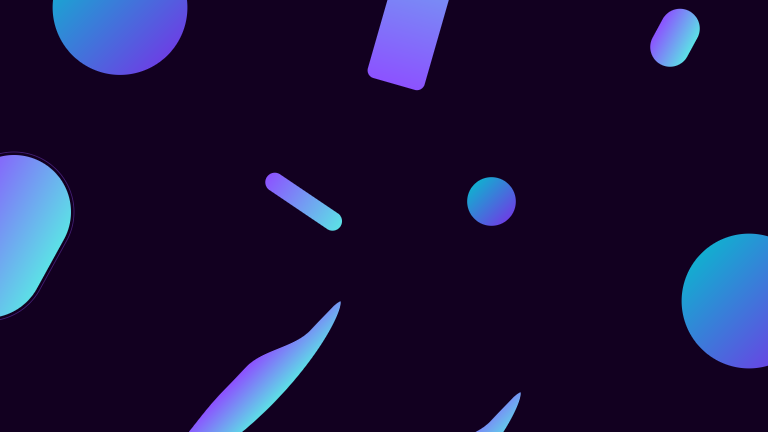
Write a WebGL 1 fragment shader that draws this background.

```glsl
precision highp float;

uniform vec2 u_resolution;

// Colours
const vec3 NIGHT = vec3(0.07, 0.0, 0.125);
const vec3 VIOLET = vec3(0.549, 0.322, 1.0);
const vec3 CYAN = vec3(0.361, 0.882, 0.902);
const vec3 TEAL = vec3(0.0, 0.769, 0.8);
const vec3 INDIGO = vec3(0.49, 0.165, 0.91);
const vec3 OUTLINE = vec3(0.27, 0.12, 0.47);

// Sizes, in canvas heights
const float DISC_RADIUS = 0.156;
const float DOT_RADIUS = 0.0563;
const float BIG_PILL_RADIUS = 0.1319;
const float SMALL_PILL_RADIUS = 0.0457;
const float BAR_RADIUS = 0.022;
const float OUTLINE_GAP = 0.007;
const float OUTLINE_HALF_WIDTH = 0.0009;

// Tilted card
const vec2 CARD_CENTER = vec2(0.9887, 1.0727);
const vec2 CARD_HALF = vec2(0.0683, 0.2778);
const float CARD_CORNER = 0.0185;
const float CARD_TILT = 0.279;

// Leaves
const vec2 LEAF_TIP = vec2(0.788, 0.302);
const vec2 LEAF_STEP = vec2(0.4167, -0.2106);
const vec2 LEAF_AXIS = vec2(-0.692, -0.722);
const float LEAF_HALF_LENGTH = 0.266;
const float LEAF_WIDTH = 0.0509;

float pixel;

vec3 paint(vec3 base, vec3 color, float dist) {
  return mix(base, color, clamp(0.5 - dist / pixel, 0.0, 1.0));
}

vec3 violetToCyan(float t) {
  return mix(VIOLET, CYAN, clamp(t, 0.0, 1.0));
}

// Disc shaded along its diagonal
vec3 addDisc(vec3 base, vec2 p, vec2 center, float radius) {
  vec2 q = p - center;
  float t = 0.5 + (q.x - q.y) / (4.0 * radius);
  return paint(base, mix(TEAL, INDIGO, clamp(t, 0.0, 1.0)), length(q) - radius);
}

float capsule(vec2 p, vec2 a, vec2 b, float radius) {
  vec2 q = p - a;
  vec2 d = b - a;
  return length(q - d * clamp(dot(q, d) / dot(d, d), 0.0, 1.0)) - radius;
}

// Pill shaded across its width
vec3 addPill(vec3 base, vec2 p, vec2 a, vec2 b, float radius) {
  vec2 d = normalize(b - a);
  float t = 0.5 + 0.5 * dot(p - a, vec2(-d.y, d.x)) / radius;
  return paint(base, violetToCyan(t), capsule(p, a, b, radius));
}

// Bar shaded along its length
vec3 addBar(vec3 base, vec2 p, vec2 a, vec2 b, float radius) {
  float t = (dot(p - a, normalize(b - a)) + radius) / (distance(a, b) + 2.0 * radius);
  return paint(base, violetToCyan(t), capsule(p, a, b, radius));
}

vec3 addCard(vec3 base, vec2 p) {
  float c = cos(CARD_TILT);
  float s = sin(CARD_TILT);
  vec2 q = p - CARD_CENTER;
  q = vec2(c * q.x - s * q.y, s * q.x + c * q.y);
  vec2 e = abs(q) - CARD_HALF + CARD_CORNER;
  float dist = length(max(e, 0.0)) + min(max(e.x, e.y), 0.0) - CARD_CORNER;
  return paint(base, violetToCyan(0.5 + 0.5 * q.y / CARD_HALF.y), dist);
}

// Leaf with a smooth belly and a hump that narrows towards the tip
vec3 addLeaf(vec3 base, vec2 p, vec2 tip) {
  vec2 q = p - tip;
  float along = dot(q, LEAF_AXIS);
  float across = dot(q, vec2(-LEAF_AXIS.y, LEAF_AXIS.x));
  float u = along / LEAF_HALF_LENGTH - 1.0;
  float belly = LEAF_WIDTH * pow(max(1.0 - u * u, 0.0001), 0.7);
  float taper = 1.0 - 0.25 * smoothstep(0.347, 0.532, along);
  float hump = 0.0484 * smoothstep(0.097, 0.259, along) * taper;
  float neck = 0.0042 * sqrt(clamp(along / 0.018, 0.0, 1.0));
  float dist = max(max(across - belly, -across - hump - neck), -along);
  return paint(base, violetToCyan(0.5 + 0.5 * across / LEAF_WIDTH), dist);
}

void main() {
  vec2 p = gl_FragCoord.xy / u_resolution.y;
  pixel = 1.0 / u_resolution.y;
  vec3 color = NIGHT;

  // Discs
  color = addDisc(color, p, vec2(0.2778, 0.9826), DISC_RADIUS);
  color = addDisc(color, p, vec2(1.7338, 0.3032), DISC_RADIUS);
  color = addDisc(color, p, vec2(1.1377, 0.5336), DOT_RADIUS);

  // Pills, the large one with a fine outline
  vec2 top = vec2(0.0324, 0.5093);
  vec2 bottom = vec2(-0.0301, 0.3958);
  float ring = abs(capsule(p, top, bottom, BIG_PILL_RADIUS + OUTLINE_GAP));
  color = paint(color, OUTLINE, ring - OUTLINE_HALF_WIDTH);
  color = addPill(color, p, top, bottom, BIG_PILL_RADIUS);
  color = addPill(color, p, vec2(1.5741, 0.934), vec2(1.5509, 0.8912), SMALL_PILL_RADIUS);

  color = addBar(color, p, vec2(0.6361, 0.5782), vec2(0.7697, 0.488), BAR_RADIUS);
  color = addCard(color, p);
  for (int i = 0; i < 2; i++) {
    color = addLeaf(color, p, LEAF_TIP + float(i) * LEAF_STEP);
  }

  gl_FragColor = vec4(color, 1.0);
}
```
